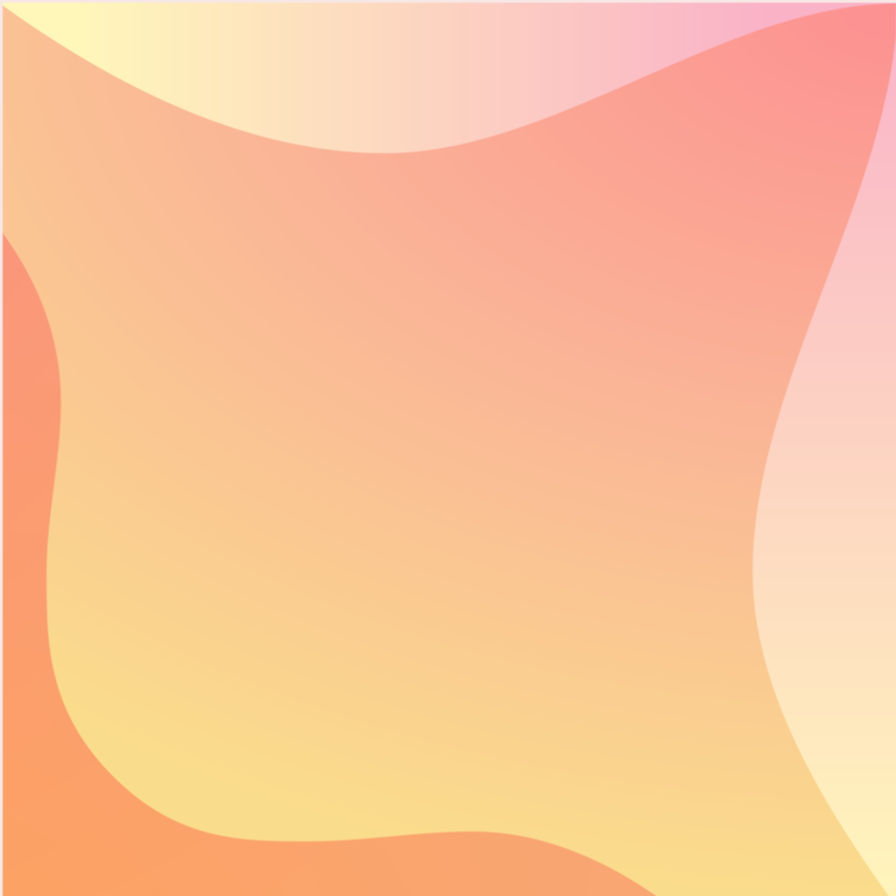
Reproduce this background procedurally as a WebGL 1 fragment shader.

```glsl
precision highp float;
// Warm peach gradient framed by wavy cream, pink and coral shapes.
uniform vec2 u_resolution;

// Cubic through points a and b with the given end slopes, flat outside.
float curve(float x, vec2 a, vec2 b, float slopeA, float slopeB) {
  float w = b.x - a.x;
  float t = clamp((x - a.x) / w, 0.0, 1.0);
  float s = 1.0 - t;
  return mix(a.y, b.y, t * t * (3.0 - 2.0 * t))
       + w * t * s * (s * slopeA - t * slopeB);
}

// Smooth edge: 1 where the signed distance is positive.
float cover(float d) {
  float soft = max(0.0014, 0.8 / min(u_resolution.x, u_resolution.y));
  return smoothstep(-soft, soft, d);
}

float topEdge(float x) {
  return x < 0.43
    ? curve(x, vec2(0.0, 0.996), vec2(0.43, 0.829), -0.72, 0.0)
    : curve(x, vec2(0.43, 0.829), vec2(1.0, 0.996), 0.0, 0.0);
}

float rightEdge(float y) {
  return y < 0.362
    ? curve(y, vec2(0.0, 0.992), vec2(0.362, 0.84), -0.72, 0.0)
    : curve(y, vec2(0.362, 0.84), vec2(0.961, 1.0), 0.0, 0.1);
}

float leftEdge(float y) {
  if (y < 0.362) return curve(y, vec2(0.15, 0.111), vec2(0.362, 0.052), -0.85, 0.0);
  if (y < 0.551) return curve(y, vec2(0.362, 0.052), vec2(0.551, 0.068), 0.0, 0.0);
  return curve(y, vec2(0.551, 0.068), vec2(0.757, -0.01), 0.0, -0.8);
}

float bottomEdge(float x) {
  if (x < 0.345) return curve(x, vec2(0.111, 0.15), vec2(0.345, 0.061), -1.15, 0.0);
  if (x < 0.527) return curve(x, vec2(0.345, 0.061), vec2(0.527, 0.072), 0.0, 0.0);
  return curve(x, vec2(0.527, 0.072), vec2(0.749, -0.012), 0.0, -0.75);
}

void main() {
  vec2 p = gl_FragCoord.xy / u_resolution;

  // Centre: rose in the upper right corner fading to yellow below
  float d = length((1.0 - p) * vec2(0.65, 1.0));
  vec3 color = mix(vec3(0.99, 0.565, 0.57), vec3(0.98, 0.715, 0.59), min(d * 2.0, 1.0));
  color = mix(color, vec3(0.98, 0.865, 0.55), clamp(d * 2.0 - 1.0, 0.0, 1.0));

  // Top wave: cream to pink
  vec3 topColor = mix(vec3(1.0, 0.97, 0.73), vec3(0.98, 0.7, 0.78),
                      clamp((p.x - 0.08) / 0.77, 0.0, 1.0));
  color = mix(color, topColor, cover((p.y - topEdge(p.x)) * 0.9));

  // Right wave: pink to cream
  vec3 rightColor = mix(vec3(1.0, 0.96, 0.735), vec3(0.98, 0.7, 0.79), p.y);
  color = mix(color, rightColor, cover((p.x - rightEdge(p.y)) * 0.9));

  // Coral wave along the left and bottom
  vec3 coral = mix(vec3(0.99, 0.635, 0.39), vec3(0.98, 0.59, 0.48), min(p.y / 0.72, 1.0));
  coral = mix(coral, vec3(0.975, 0.65, 0.45), min(p.x / 0.7, 1.0));
  float wave = max(leftEdge(p.y) - p.x, bottomEdge(p.x) - p.y);
  color = mix(color, coral, cover(wave * 0.85));

  // Pale rim on the left and top
  float rim = max(0.003 - p.x, p.y - 0.997);
  color = mix(color, vec3(0.97, 0.91, 0.9), cover(rim));

  gl_FragColor = vec4(color, 1.0);
}
```
